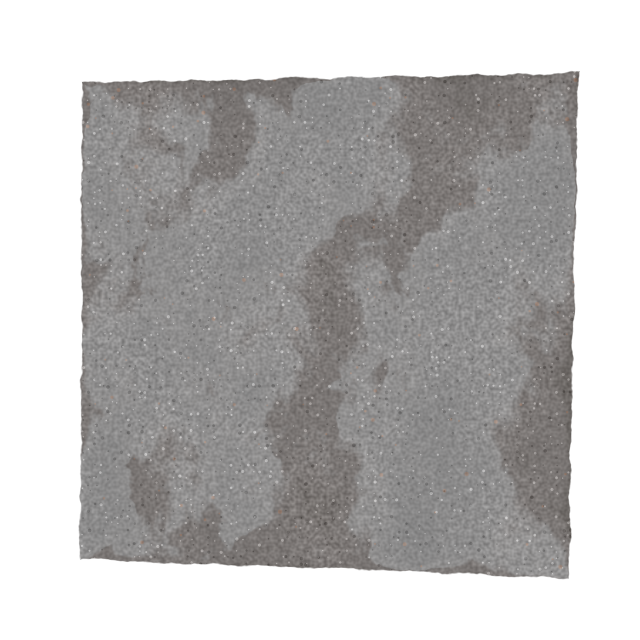
This texture is drawn by a WebGL 2 fragment shader. Its source:

```glsl
#version 300 es
precision highp float;
// A worn slab of grey asphalt with ragged edges, lying on plain white.
// Warped gradient noise lays out the damp brown stains and their pale fringes;
// finer noise and hashed cells add the grit, chips and pits. All noise wraps.

#define PATCH_REPEATS vec2(5.0, 4.0)
#define GRIT_REPEATS 190.0
#define CHIP_REPEATS 112.0
#define STAIN_LEVEL 0.16
#define EDGE_ROUGHNESS 0.0045
#define RIM_WIDTH 0.009
#define GRIT_CONTRAST 0.115
#define STONE_COLOR vec3(0.552, 0.549, 0.549)
#define STAIN_COLOR vec3(0.477, 0.457, 0.448)
#define SOAKED_COLOR vec3(0.415, 0.398, 0.385)
#define PALE_COLOR vec3(0.605, 0.598, 0.595)

uniform vec2 u_resolution;
out vec4 fragColor;

// Two random values in 0..1 for a lattice cell
vec2 hash2(vec2 cell, float seed) {
    uvec2 v = uvec2(cell) + uvec2(uint(seed) * 1013u, uint(seed) * 733u);
    v = v * 1664525u + 1013904223u;
    v.x += v.y * 1664525u;
    v.y += v.x * 1664525u;
    v ^= v >> 16u;
    v.x += v.y * 1664525u;
    v.y += v.x * 1664525u;
    v ^= v >> 16u;
    return vec2(v & 65535u) / 65535.0;
}

float cornerSlope(vec2 cell, vec2 offset, vec2 repeats, float seed) {
    float angle = 6.28318 * hash2(mod(cell, repeats), seed).x;
    return dot(vec2(cos(angle), sin(angle)), offset);
}

// Gradient noise that wraps over the unit square
float gradientNoise(vec2 uv, vec2 repeats, float seed) {
    vec2 p = uv * repeats;
    vec2 i = floor(p);
    vec2 f = p - i;
    vec2 w = f * f * f * (f * (f * 6.0 - 15.0) + 10.0);
    vec2 e = vec2(1.0, 0.0);
    float low = mix(cornerSlope(i, f, repeats, seed),
                    cornerSlope(i + e.xy, f - e.xy, repeats, seed), w.x);
    float high = mix(cornerSlope(i + e.yx, f - e.yx, repeats, seed),
                     cornerSlope(i + e.xx, f - e.xx, repeats, seed), w.x);
    return mix(low, high, w.y);
}

float fbm(vec2 uv, vec2 repeats, int octaves, float seed) {
    float sum = 0.0;
    float amplitude = 1.0;
    for (int k = 0; k < octaves; k++) {
        sum += amplitude * gradientNoise(uv, repeats, seed + float(k));
        repeats *= 2.0;
        amplitude *= 0.56;
    }
    return sum;
}

// Distance inward from the nearest side of the leaning four-sided slab
float slabDepth(vec2 uv) {
    vec2 corners[4] = vec2[4](vec2(0.126, 0.126), vec2(0.888, 0.097),
                              vec2(0.903, 0.886), vec2(0.129, 0.871));
    float depth = 1.0;
    for (int k = 0; k < 4; k++) {
        vec2 side = normalize(corners[(k + 1) % 4] - corners[k]);
        depth = min(depth, dot(uv - corners[k], vec2(-side.y, side.x)));
    }
    return depth;
}

// Small round fragments, one at most per cell; share is the filled fraction
float chips(vec2 uv, float repeats, float share, float seed, float pixel) {
    vec2 p = uv * repeats;
    vec2 cell = mod(floor(p), repeats);
    vec2 pick = hash2(cell, seed);
    vec2 center = 0.3 + 0.4 * hash2(cell, seed + 1.0);
    float radius = mix(0.1, 0.28, pick.y * pick.y);
    float soft = 0.6 * pixel * repeats;
    float d = length(fract(p) - center) - radius;
    return step(pick.x, share) * (1.0 - smoothstep(-soft, soft, d));
}

void main() {
    vec2 uv = gl_FragCoord.xy / u_resolution;
    float pixel = 1.0 / min(u_resolution.x, u_resolution.y);

    // Ragged outline
    float depth = slabDepth(uv) + EDGE_ROUGHNESS * fbm(uv, vec2(22.0), 4, 50.0);

    // Stains: warped blotches, gathered along the rim
    vec2 warp = vec2(fbm(uv, vec2(6.0), 3, 10.0), fbm(uv, vec2(6.0), 3, 20.0));
    float field = fbm(uv + 0.035 * warp, PATCH_REPEATS, 6, 30.0);
    field += 0.55 * exp(-max(depth, 0.0) / RIM_WIDTH);
    float drift = fbm(uv, vec2(7.0, 5.0), 4, 40.0);
    float blur = mix(0.05, 0.2, smoothstep(-0.3, 0.4, drift));
    float stain = smoothstep(STAIN_LEVEL - blur, STAIN_LEVEL + blur, field);
    float soaked = smoothstep(0.42, 0.85, field);
    float fringe = smoothstep(-0.25, 0.05, field) * (1.0 - stain);

    vec3 color = mix(STONE_COLOR, PALE_COLOR, 0.4 * fringe);
    color = mix(color, STAIN_COLOR, 0.88 * stain);
    color = mix(color, SOAKED_COLOR, 0.75 * soaked);
    color += 0.035 * drift * vec3(1.0, 0.96, 0.94);

    // Grit, coarser where the surface has worn
    float grit = gradientNoise(uv, vec2(GRIT_REPEATS), 60.0)
               + 0.6 * gradientNoise(uv, vec2(97.0), 61.0);
    color += GRIT_CONTRAST * grit * mix(0.7, 1.1, smoothstep(-0.4, 0.4, drift));

    // Bright chips, dark pits and a few rusty grains
    color += 0.17 * chips(uv, CHIP_REPEATS, 0.14, 70.0, pixel);
    color -= 0.10 * chips(uv, CHIP_REPEATS - 15.0, 0.16, 80.0, pixel);
    color += vec3(0.07, 0.0, -0.04) * chips(uv, 83.0, 0.03, 90.0, pixel);

    float cover = smoothstep(-pixel, pixel, depth);
    fragColor = vec4(mix(vec3(1.0), color, cover), 1.0);
}
```
